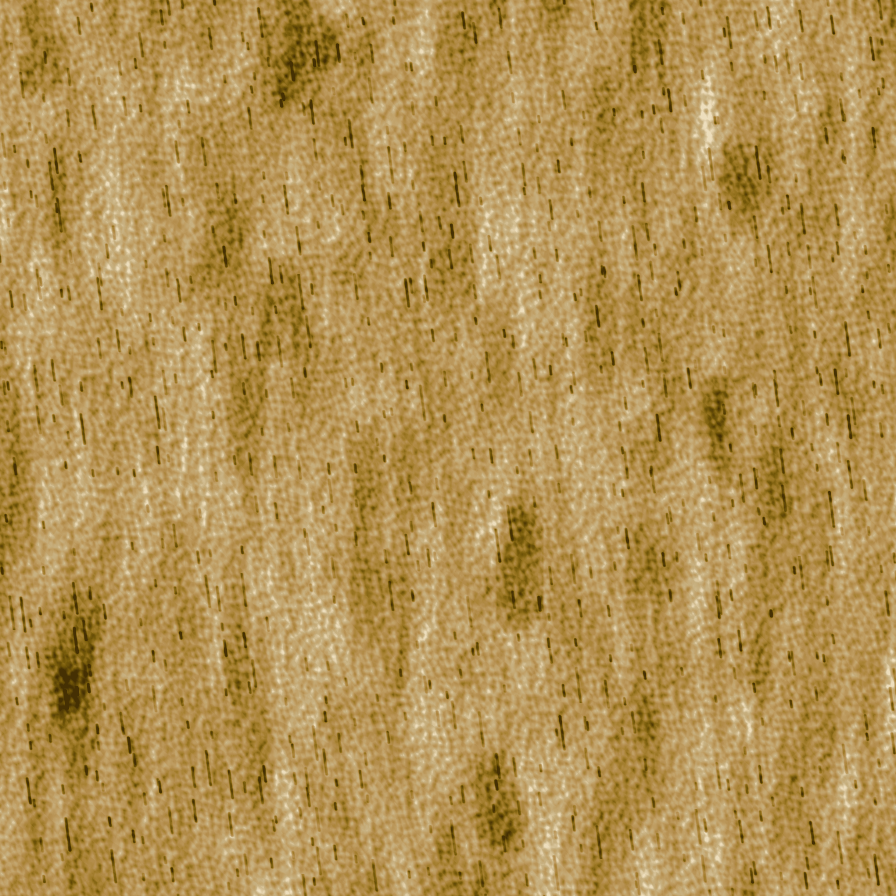
Reproduce this texture procedurally as a WebGL 1 fragment shader.

```glsl
precision highp float;
// Weathered golden wood: vertical streaks under a fine embossed grain,
// with slanted dark pores and a few brown stains. All layers add up to
// one tone value, which a colour ramp turns into ochre shades.

uniform vec2 u_resolution;

float hash(vec2 p) {
  p = fract(p * vec2(0.1031, 0.1137));
  p += dot(p, p.yx + 33.33);
  return fract((p.x + p.y) * p.x * 17.3);
}

vec2 hash2(vec2 p) {
  return vec2(hash(p + 11.7), hash(p + 47.3));
}

float valueNoise(vec2 p) {
  vec2 cell = floor(p), f = fract(p);
  f = f * f * (3.0 - 2.0 * f);
  return mix(mix(hash(cell), hash(cell + vec2(1.0, 0.0)), f.x),
             mix(hash(cell + vec2(0.0, 1.0)), hash(cell + 1.0), f.x), f.y);
}

// Noise centred on zero
float signedNoise(vec2 p) {
  return valueNoise(p) - 0.5;
}

// Distance to the nearest scattered point
float cellular(vec2 p) {
  vec2 cell = floor(p);
  float nearest = 4.0;
  for (int y = -1; y <= 1; y++) {
    for (int x = -1; x <= 1; x++) {
      vec2 neighbour = cell + vec2(float(x), float(y));
      vec2 d = neighbour + hash2(neighbour) - p;
      nearest = min(nearest, dot(d, d));
    }
  }
  return sqrt(nearest);
}

// Tiny bumps lit from the upper left
float embossedGrain(vec2 p) {
  vec2 q = vec2(p.x * 140.0 + p.y * 35.0, p.y * 112.0);
  float relief = cellular(q + vec2(0.3, -0.25)) - cellular(q - vec2(0.3, -0.25));
  return relief * 1.9 + signedNoise(p * vec2(250.0, 210.0)) * 1.4;
}

// Long soft fibres at several widths
float streaks(vec2 p) {
  p.x += 0.006 * sin(p.y * 9.0 + p.x * 14.0);
  return signedNoise(p * vec2(15.0, 4.0) + 3.0) * 1.5
       + signedNoise(p * vec2(42.0, 7.0) + 19.0) * 1.8
       + signedNoise(p * vec2(95.0, 16.0) + 41.0) * 1.4
       + signedNoise(p * vec2(24.0, 20.0) + 67.0) * 1.2;
}

// Short slanted slits, one per cell of a grid with shifted columns
float pores(vec2 p, vec2 grid) {
  p.x += p.y * 0.13;
  vec2 q = p * grid;
  q.y += hash(vec2(floor(q.x), 5.0)) * 7.0;
  vec2 cell = floor(q);
  vec2 d = (fract(q) - mix(vec2(0.2, 0.42), vec2(0.8, 0.58), hash2(cell))) / grid;
  float size = hash(cell + 83.0);
  float halfLength = mix(0.003, 0.019, size * size * size);
  d.y -= clamp(d.y, -halfLength, halfLength);
  float slit = 1.0 - smoothstep(0.0005, 0.0026, length(d));
  return slit * step(hash(cell + 29.0), 0.55);
}

// Ragged brown blots, cut off square on some sides
float stains(vec2 p) {
  float cover = 0.0;
  float ragged = signedNoise(p * vec2(38.0, 22.0)) * 0.8
               + signedNoise(p * 90.0) * 0.4;
  for (int i = 0; i < 8; i++) {
    float n = float(i);
    vec2 centre = fract(vec2(0.05, 0.95) + n * vec2(0.755, 0.57));
    vec2 size = mix(vec2(0.032, 0.06), vec2(0.055, 0.095), hash2(vec2(n, 7.0)));
    vec2 d = (p - centre) / size;
    float blot = 1.0 - smoothstep(0.25, 1.15, length(d) + ragged);
    float box = max(abs(d.x), abs(d.y));
    cover = max(cover, blot * (1.0 - smoothstep(0.78, 0.88, box)));
  }
  return cover;
}

vec3 woodColour(float tone) {
  vec3 c = mix(vec3(0.27, 0.19, 0.01), vec3(0.47, 0.36, 0.04), clamp((tone + 3.6) / 1.4, 0.0, 1.0));
  c = mix(c, vec3(0.60, 0.46, 0.13), clamp((tone + 2.2) / 0.8, 0.0, 1.0));
  c = mix(c, vec3(0.67, 0.52, 0.22), clamp((tone + 1.4) / 0.7, 0.0, 1.0));
  c = mix(c, vec3(0.71, 0.56, 0.31), clamp((tone + 0.7) / 0.7, 0.0, 1.0));
  c = mix(c, vec3(0.75, 0.62, 0.39), clamp(tone / 0.7, 0.0, 1.0));
  c = mix(c, vec3(0.78, 0.69, 0.50), clamp((tone - 0.7) / 0.9, 0.0, 1.0));
  return mix(c, vec3(0.93, 0.87, 0.74), clamp((tone - 1.7) / 1.2, 0.0, 1.0));
}

void main() {
  vec2 p = gl_FragCoord.xy / u_resolution.y;
  float tone = 0.15 + embossedGrain(p) + streaks(p);
  tone -= 2.0 * stains(p);
  tone -= 2.8 * max(pores(p, vec2(27.0, 20.0)), 0.7 * pores(p + 0.37, vec2(35.0, 23.0)));
  gl_FragColor = vec4(woodColour(tone), 1.0);
}
```
